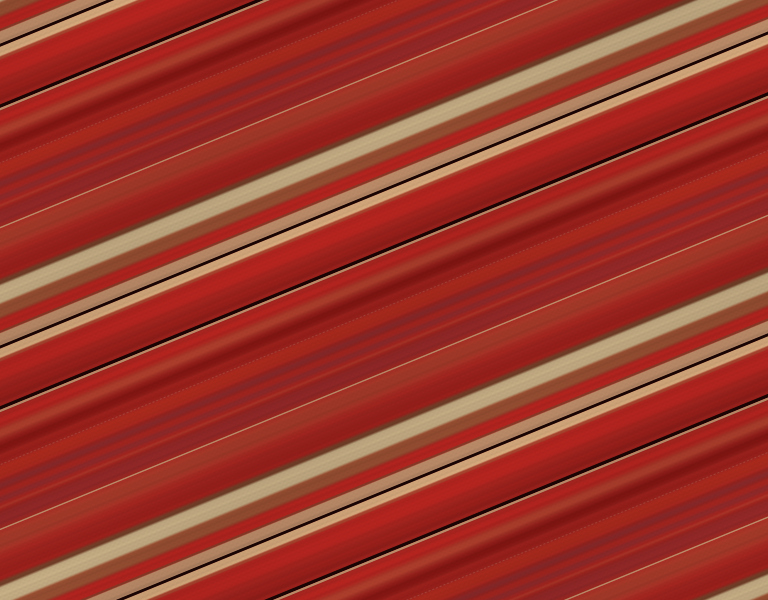
This pattern is drawn by a WebGL 2 fragment shader. Its source:

```glsl
#version 300 es
precision highp float;

#define SLOPE 0.409
#define PERIOD 0.503
#define OFFSET 0.175
#define STREAK 0.045
#define WEAVE 0.012
#define WEAR 0.03
#define STITCHES 150.0

uniform vec2 u_resolution;
out vec4 fragColor;

const vec3 BASE = vec3(0.60, 0.135, 0.115);
const vec3 BRIGHT = vec3(0.68, 0.135, 0.115);
const vec3 DEEP = vec3(0.51, 0.085, 0.07);
const vec3 RUST = vec3(0.63, 0.25, 0.17);
const vec3 PLUM = vec3(0.52, 0.16, 0.17);
const vec3 BROWN = vec3(0.44, 0.24, 0.15);
const vec3 KHAKI = vec3(0.73, 0.64, 0.49);
const vec3 TAN = vec3(0.70, 0.52, 0.39);
const vec3 PEACH = vec3(0.81, 0.64, 0.47);
const vec3 INK = vec3(0.10, 0.02, 0.015);

float pixelWidth;

// Coverage of a band from a to b, wrapping around the repeat
float band(float p, float a, float b, float soft) {
  float d = abs(fract(p - 0.5 * (a + b) + 0.5) - 0.5) - 0.5 * (b - a);
  float w = max(soft, 0.6 * pixelWidth);
  return 1.0 - smoothstep(-w, w, d);
}

// Fine streaks: layered sines with whole frequencies, so they tile
float streaks(float p) {
  float sum = 0.0, amp = 0.5, freq = 11.0;
  for (int i = 0; i < 5; i++) {
    float k = 6.2831853 * freq;
    sum += amp * sin(k * p + 2.0 * sin(6.2831853 * p * float(i + 2)) + float(i) * 1.7);
    freq = floor(freq * 1.6) + 1.0;
    amp *= 0.8;
  }
  return sum;
}

// Colour across one repeat, p from 0 to 1
vec3 stripes(float p, float along) {
  vec3 c = BASE;

  // Soft red shading
  c = mix(c, BRIGHT, band(p, 0.030, 0.075, 0.015));
  c = mix(c, RUST, 0.75 * band(p, 0.070, 0.105, 0.014));
  c = mix(c, DEEP, band(p, 0.120, 0.155, 0.015));
  c = mix(c, DEEP, 0.45 * band(p, 0.165, 0.188, 0.010));
  c = mix(c, vec3(0.66, 0.16, 0.11), band(p, 0.195, 0.235, 0.012));
  c = mix(c, PLUM, 0.85 * band(p, 0.252, 0.272, 0.010));
  c = mix(c, PLUM, 0.75 * band(p, 0.298, 0.318, 0.008));
  c = mix(c, RUST, 0.45 * band(p, 0.330, 0.338, 0.005));
  c = mix(c, PLUM, 0.60 * band(p, 0.350, 0.395, 0.010));
  c = mix(c, RUST, 0.70 * band(p, 0.412, 0.480, 0.025));
  c = mix(c, DEEP, 0.40 * band(p, 0.535, 0.580, 0.020));
  c = mix(c, BRIGHT, band(p, 0.712, 0.752, 0.008));
  c = mix(c, BRIGHT, band(p, 0.850, 0.920, 0.020));
  c = mix(c, DEEP, 0.45 * band(p, 0.940, 0.995, 0.020));

  // Pale bands with brown borders
  c = mix(c, BROWN, band(p, 0.578, 0.610, 0.008));
  c = mix(c, vec3(0.58, 0.30, 0.19), band(p, 0.650, 0.706, 0.008));
  c = mix(c, KHAKI, band(p, 0.596, 0.658, 0.006));
  c = mix(c, BROWN, 0.7 * band(p, 0.748, 0.756, 0.003));
  c = mix(c, TAN, band(p, 0.756, 0.800, 0.003));
  c = mix(c, RUST, band(p, 0.838, 0.850, 0.004));
  c = mix(c, PEACH, band(p, 0.806, 0.839, 0.004));

  // Thin lines
  c = mix(c, INK, band(p, 0.797, 0.807, 0.002));
  c = mix(c, INK, band(p, -0.002, 0.010, 0.002));
  c = mix(c, TAN, band(p, 0.010, 0.018, 0.002));
  c = mix(c, TAN, band(p, 0.404, 0.409, 0.002));

  // Dotted seam
  float dots = 0.5 + 0.5 * sin(6.2831853 * STITCHES * along);
  return mix(c, vec3(0.70, 0.36, 0.33), 0.5 * dots * band(p, 0.190, 0.194, 0.002));
}

void main() {
  vec2 uv = gl_FragCoord.xy / u_resolution.y;
  float across = (1.0 - uv.y + SLOPE * uv.x - OFFSET) / PERIOD;
  float along = (uv.x + SLOPE * uv.y) / sqrt(1.0 + SLOPE * SLOPE);
  pixelWidth = sqrt(1.0 + SLOPE * SLOPE) / (PERIOD * u_resolution.y);

  float p = fract(across);
  vec3 color = stripes(p, along);

  // Streaks, faint weave and slow wear along the stripes
  color *= 1.0 + STREAK * streaks(p);
  color *= 1.0 + WEAVE * sin(along * 700.0) * sin(across * 380.0);
  color *= 1.0 + WEAR * sin(along * 4.0 + across * 9.0) * sin(along * 2.3 - across * 3.1);

  fragColor = vec4(clamp(color, 0.0, 1.0), 1.0);
}
```
